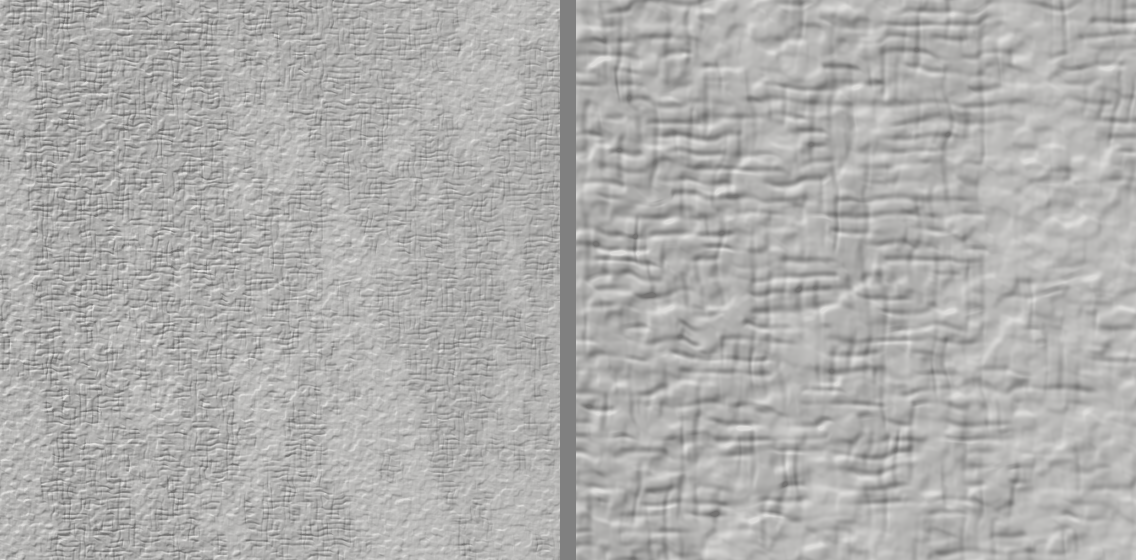
Left: the whole. Right: its middle third, enlarged.
Give the GLSL for this texture, as a WebGL 2 fragment shader.

```glsl
#version 300 es
precision highp float;
// Grey plaster wall covering: fine woven relief worn into grainy, streaked patches.

uniform vec2 u_resolution;
out vec4 fragColor;

vec3 hash3(vec2 cell) {
  vec3 k = vec3(dot(cell, vec2(127.1, 311.7)),
                dot(cell, vec2(269.5, 183.3)),
                dot(cell, vec2(419.2, 371.9)));
  return fract(sin(k) * 43758.55);
}

// Smooth cellular noise: random cell values blended by distance to jittered centres.
float cellNoise(vec2 p) {
  vec2 base = floor(p);
  float total = 0.0, weights = 0.0;
  for (int j = -1; j <= 1; j++) {
    for (int i = -1; i <= 1; i++) {
      vec2 cell = base + vec2(i, j);
      vec3 h = hash3(cell);
      vec2 d = cell + 0.1 + 0.8 * h.xy - p;
      float w = exp(-5.0 * dot(d, d));
      total += w * h.z;
      weights += w;
    }
  }
  return total / weights;
}

// Coverage of the exposed weave, in ragged streaks leaning down to the right.
float weaveCoverage(vec2 p) {
  vec2 q = vec2(p.x + 0.12 * p.y, p.y);
  float n = 0.40 * cellNoise(q * vec2(9.0, 2.4) + 3.7)
          + 0.32 * cellNoise(q * vec2(24.0, 11.0) + 21.3)
          + 0.28 * cellNoise(q * vec2(56.0, 42.0));
  return mix(0.2, 1.0, smoothstep(0.38, 0.57, n + 0.05 * (0.5 - p.x)));
}

// Short broken grooves between threads: rows and somewhat weaker columns.
float grooves(vec2 p) {
  vec2 q = p + 0.0075 * vec2(cellNoise(p * 48.0 + 5.0), cellNoise(p * 52.0 + 17.0));
  float rows = pow(abs(cos(q.y * 330.0)), 4.0)
             * smoothstep(0.25, 0.75, cellNoise(p * vec2(64.0, 108.0)));
  float columns = pow(abs(cos(q.x * 320.0)), 4.0)
                * smoothstep(0.30, 0.80, cellNoise(p * vec2(104.0, 56.0) + 50.0));
  return rows + 0.7 * columns;
}

float relief(vec2 p, float weave) {
  float grain = 1.9 * cellNoise(p * vec2(96.0, 112.0) + 9.0)
              + 0.6 * cellNoise(p * vec2(170.0, 180.0) + 31.0);
  return grain - 0.85 * weave * grooves(p);
}

void main() {
  vec2 p = gl_FragCoord.xy / u_resolution.y;
  float weave = weaveCoverage(p);

  // Emboss with light from the upper left.
  vec2 toLight = 0.0016 * vec2(-0.5, 0.87);
  float slope = relief(p - toLight, weave) - relief(p + toLight, weave);
  float contrast = mix(1.2, 0.75, smoothstep(0.1, 1.0, p.x));

  // Recessed threads and grooves are darker than the smooth coat.
  float shade = 0.14 * slope - 0.07 * weave * grooves(p);
  float tone = 0.737 - 0.055 * weave + contrast * shade;
  tone += 0.012 * sin(p.x * 5.0 - 2.0 + sin(p.y * 4.0));

  fragColor = vec4(clamp(tone, 0.45, 0.87) * vec3(1.0, 0.997, 0.989), 1.0);
}
```
